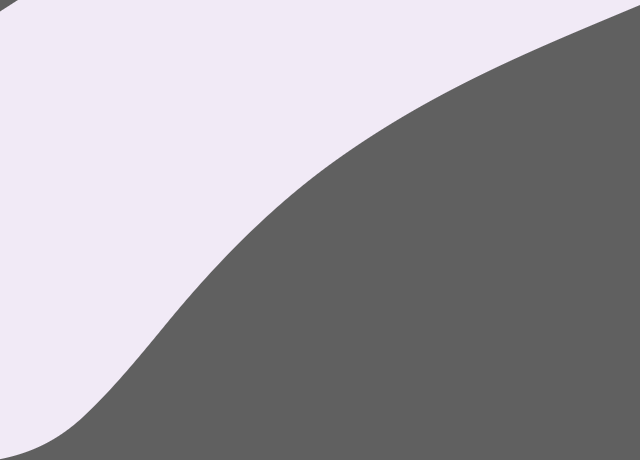
A Shadertoy shader for this background:

```glsl
// A pale lilac field above a sweeping S-shaped grey hill, with a clipped grey corner.

const vec3 HILL_GREY  = vec3(0.378, 0.378, 0.376);
const vec3 PALE_LILAC = vec3(0.945, 0.916, 0.965);

// Size of the cut at the upper left, as shares of width and height
const vec2 CORNER_SIZE = vec2(0.028, 0.025);

// Knots of the ridge: position, height, slope
const int KNOT_COUNT = 5;
const vec3 RIDGE[KNOT_COUNT] = vec3[](
    vec3(0.0000, 0.0018, 0.278),
    vec3(0.1302, 0.0942, 1.294),
    vec3(0.2604, 0.2971, 1.697),
    vec3(0.5208, 0.6476, 1.002),
    vec3(1.0000, 0.9891, 0.584)
);

// Cubic Hermite segment between two knots
float hermite(vec3 a, vec3 b, float x) {
    float span = b.x - a.x;
    float t = (x - a.x) / span;
    float s = 1.0 - t;
    float rise = mix(a.y, b.y, t * t * (3.0 - 2.0 * t));
    return rise + span * t * s * (a.z * s - b.z * t);
}

float ridgeHeight(float x) {
    float height = RIDGE[0].y;
    for (int i = 0; i < KNOT_COUNT - 1; i++) {
        if (x >= RIDGE[i].x) height = hermite(RIDGE[i], RIDGE[i + 1], x);
    }
    return height;
}

// Coverage of the positive side, softened over about one pixel
float coverage(float field) {
    return clamp(0.5 + field / max(length(vec2(dFdx(field), dFdy(field))), 1e-6), 0.0, 1.0);
}

void mainImage(out vec4 fragColor, in vec2 fragCoord) {
    vec2 uv = fragCoord / iResolution.xy;

    // Field above the ridge
    float aboveRidge = coverage(uv.y - ridgeHeight(uv.x));

    // Diagonal cut in the upper left corner
    vec2 fromCorner = vec2(uv.x, 1.0 - uv.y) / CORNER_SIZE;
    float insideCut = coverage(fromCorner.x + fromCorner.y - 1.0);

    fragColor = vec4(mix(HILL_GREY, PALE_LILAC, aboveRidge * insideCut), 1.0);
}
```
